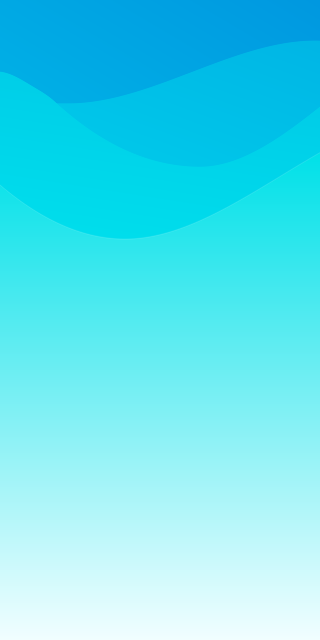
Give the GLSL for this background, as a Shadertoy shader.

```glsl
#define SKY_DEEP vec3(0.0, 0.595, 0.878)
#define SKY_LIGHT vec3(0.0, 0.695, 0.902)
#define BACK_TOP vec3(0.0, 0.710, 0.898)
#define BACK_LOW vec3(0.0, 0.790, 0.918)
#define FRONT_TOP vec3(0.0, 0.790, 0.906)
#define FRONT_LOW vec3(0.0, 0.872, 0.925)
#define WATER_TOP vec3(0.0, 0.880, 0.910)
#define WATER_LOW vec3(0.945, 0.995, 1.0)
#define RIM_STRENGTH 0.10

// Smooth curve between two knots, each given as (x, depth, slope)
float curve(float x, vec3 a, vec3 b) {
    float span = b.x - a.x;
    float t = clamp((x - a.x) / span, 0.0, 1.0);
    float s = 1.0 - t;
    return a.y * s * s * (1.0 + 2.0 * t) + b.y * t * t * (3.0 - 2.0 * t)
         + span * t * s * (a.z * s - b.z * t);
}

float backEdge(float x) {
    return curve(x, vec3(0.219, 0.323, -0.01), vec3(1.0, 0.127, 0.03));
}

float frontEdge(float x) {
    vec3 shoulder = vec3(0.104, 0.271, 0.6);
    vec3 crossing = vec3(0.172, 0.318, 0.92);
    vec3 trough = vec3(0.625, 0.521, 0.0);
    if (x < shoulder.x) return curve(x, vec3(0.0, 0.224, 0.1), shoulder);
    if (x < crossing.x) return curve(x, shoulder, crossing);
    if (x < trough.x) return curve(x, crossing, trough);
    return curve(x, trough, vec3(1.0, 0.333, -0.8));
}

float waterEdge(float x) {
    vec3 trough = vec3(0.391, 0.747, 0.0);
    if (x < trough.x) return curve(x, vec3(0.0, 0.578, 0.85), trough);
    return curve(x, trough, vec3(1.0, 0.477, -0.57));
}

// Antialiased coverage below an edge
float below(float depth, float pixel) {
    return smoothstep(-0.6 * pixel, 0.6 * pixel, depth);
}

vec3 ramp(vec3 top, vec3 low, float t) {
    return mix(top, low, clamp(t, 0.0, 1.0));
}

void mainImage(out vec4 fragColor, in vec2 fragCoord) {
    // x spans 0..1, depth spans 0..2 downward
    vec2 uv = fragCoord / iResolution.xy;
    vec2 p = vec2(uv.x, 2.0 * (1.0 - uv.y));
    float pixel = 2.0 / iResolution.y;

    // Diagonal sky and the two wave layers
    vec3 color = ramp(SKY_DEEP, SKY_LIGHT, 0.65 * (1.0 - p.x) + 1.1 * p.y);
    vec3 back = ramp(BACK_TOP, BACK_LOW, 0.55 * (1.0 - p.x) + 1.5 * (p.y - 0.12));
    color = mix(color, back, below(p.y - backEdge(p.x), pixel));
    vec3 front = ramp(FRONT_TOP, FRONT_LOW, 0.25 * (1.0 - p.x) + 1.6 * (p.y - 0.25));
    color = mix(color, front, below(p.y - frontEdge(p.x), pixel));

    // Pale water with a faint bright rim
    float depth = p.y - waterEdge(p.x);
    vec3 water = ramp(WATER_TOP, WATER_LOW, (p.y - 0.477) / 1.523);
    color = mix(color, water, below(depth, pixel));
    color = mix(color, vec3(1.0), RIM_STRENGTH * (1.0 - smoothstep(0.0, 1.2 * pixel, abs(depth))));

    fragColor = vec4(color, 1.0);
}
```
